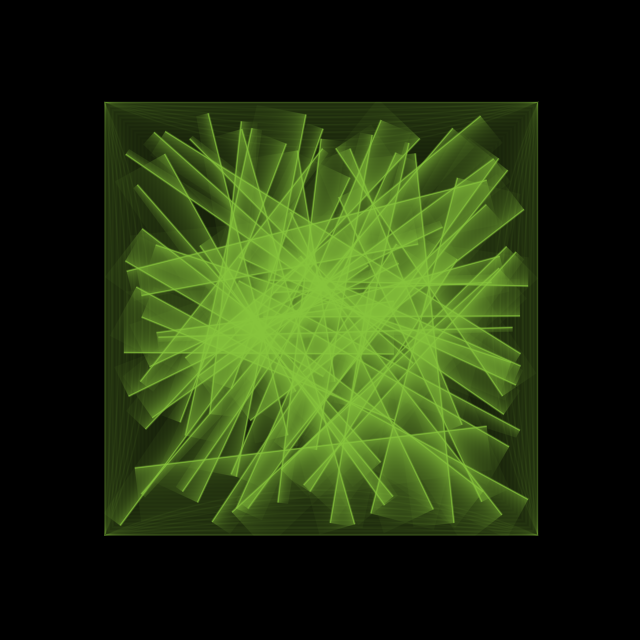
Write a WebGL 2 fragment shader that draws this background.

```glsl
#version 300 es
precision highp float;

uniform vec2 u_resolution;
out vec4 outColor;

const vec3 LIGHT_GREEN = vec3(0.53, 0.77, 0.235);
const vec2 PANEL_CENTER = vec2(0.502, 0.502);
const float PANEL_HALF_SIZE = 0.339;
const int BLADE_COUNT = 68;
const float TAU = 6.2831853;

float hash(float n, float seed) {
    vec2 q = fract(vec2(n * 0.1031, seed * 0.1137) + 0.37);
    q += dot(q, q.yx + 33.33);
    return fract((q.x + q.y) * q.x * 91.7);
}

// Point on a square ring of the given half size.
vec2 squareRing(float angle, float halfSize) {
    vec2 dir = vec2(cos(angle), sin(angle));
    return dir / max(abs(dir.x), abs(dir.y)) * halfSize;
}

// Opacity of a bright line with a fading sheet on one side.
float blade(vec2 p, vec2 a, vec2 b, vec2 sheetWidths, float side, float aa) {
    vec2 span = b - a;
    float len = length(span);
    vec2 dir = span / len;
    float along = dot(p - a, dir);
    float across = dot(p - a, vec2(-dir.y, dir.x)) * side;
    float ends = smoothstep(-aa, aa, along) * smoothstep(-aa, aa, len - along);

    float width = mix(sheetWidths.x, sheetWidths.y, clamp(along / len, 0.0, 1.0));
    float depth = clamp(across / width, 0.0, 1.0);
    float inside = smoothstep(-aa, aa, across) * smoothstep(-aa, aa, width - across);
    float sheet = inside * (0.05 + 0.20 * (1.0 - depth) * (1.0 - depth));
    float glow = inside * 0.22 * exp(-max(across, 0.0) / 0.035);
    float core = 0.5 * (1.0 - smoothstep(0.0, 0.004 + aa, abs(across)));
    return ends * min(sheet + glow + core, 0.9);
}

// Light left uncovered after all scattered blades.
float bladeTransmission(vec2 p, float aa) {
    float clear = 1.0;
    for (int i = 0; i < BLADE_COUNT; i++) {
        float n = float(i);
        float angle = TAU * (n + hash(n, 1.0)) / float(BLADE_COUNT);
        float turn = 0.5 * TAU + (hash(n, 2.0) - 0.5) * 2.5;
        vec2 a = squareRing(angle, mix(0.76, 0.96, hash(n, 3.0)));
        vec2 b = squareRing(angle + turn, mix(0.2, 0.92, hash(n, 4.0)));
        vec2 widths = vec2(0.02 + 0.3 * hash(n, 5.0), 0.02 + 0.3 * hash(n, 6.0));
        float side = hash(n, 7.0) < 0.5 ? -1.0 : 1.0;
        clear *= 1.0 - blade(p, a, b, widths, side, aa);
    }
    return clear;
}

// Dim woven frame: fine nested squares and bowed curves from the corners.
float frameLight(vec2 p, float aa) {
    vec2 q = abs(p);
    float depth = 1.0 - max(q.x, q.y);
    float along = min(q.x, q.y);
    float light = 0.17 + 0.08 * exp(-depth * 7.0);
    light += 0.025 * sin(depth * TAU * 58.0) * exp(-depth * 5.0);
    for (int k = 1; k <= 6; k++) {
        float bow = 0.035 * float(k) * (1.0 - along * along);
        float gap = depth - bow;
        light += 0.045 * (1.0 - smoothstep(0.0, 0.003 + aa, abs(gap)));
        light += 0.012 * exp(-abs(gap) * 30.0);
    }
    float rim = 1.0 - smoothstep(0.0, 0.003 + aa, abs(depth - 0.003));
    return light + 0.12 * rim;
}

void main() {
    float scale = min(u_resolution.x, u_resolution.y);
    vec2 uv = (gl_FragCoord.xy - 0.5 * u_resolution) / scale + 0.5;
    vec2 p = (uv - PANEL_CENTER) / PANEL_HALF_SIZE;
    float aa = 0.75 / (scale * PANEL_HALF_SIZE);

    float edge = 1.0 - max(abs(p.x), abs(p.y));
    float panel = smoothstep(-aa, aa, edge);
    float clear = bladeTransmission(p, aa) * (1.0 - frameLight(p, aa));
    outColor = vec4(LIGHT_GREEN * (1.0 - clear) * panel, 1.0);
}
```
